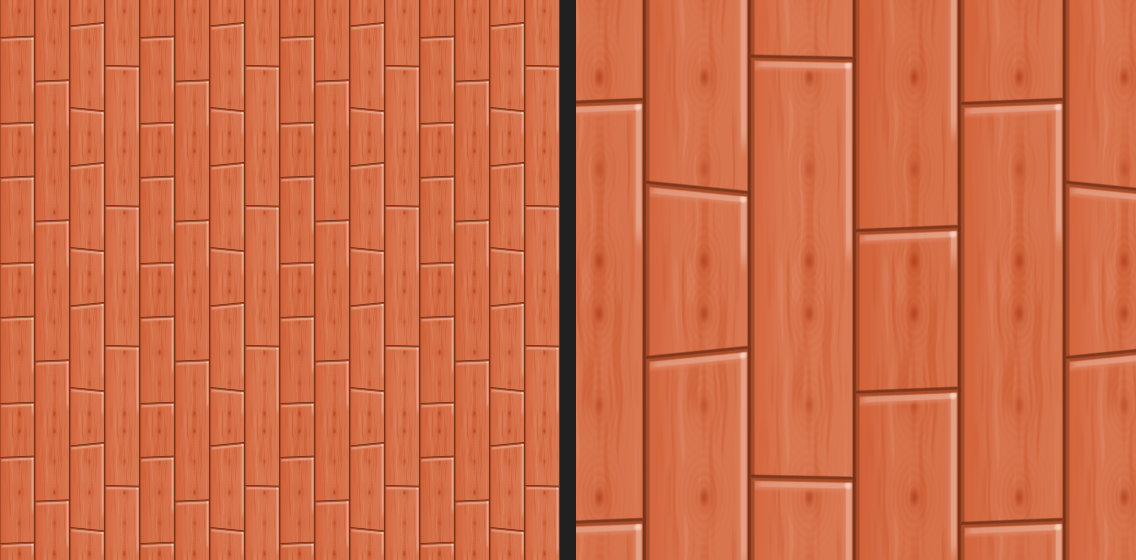
Left, the full canvas; right, a detail of the centre.
This texture is drawn by a Shadertoy shader. Its source:

```glsl
// Terracotta wooden planks: a block of four plank columns repeated 4 x 4.
// Each column has its own slanted butt joints with bevel glints; the grain is
// wrapped value noise that bends around a row of small knots.
// One unit is one plank width, so a block measures 4 x 4 units.

const float BLOCK = 4.0;

// Butt joints, two per column: height, slope, length of the glint below.
const vec3 JOINTS[8] = vec3[8](
    vec3(2.94, 0.04, 1.70), vec3(0.48, 0.04, 0.45),
    vec3(1.69, 0.04, 1.45), vec3(1.69, 0.04, 1.45),
    vec3(3.30, 0.10, 2.20), vec3(0.87, -0.10, 0.80),
    vec3(2.11, -0.02, 2.00), vec3(2.11, -0.02, 2.00));

float hash(vec2 cell) {
    vec3 p = fract(cell.xyx * vec3(0.1031, 0.1030, 0.0973));
    p += dot(p, p.yzx + 33.33);
    return fract((p.x + p.y) * p.z);
}

// Value noise that repeats vertically after a whole number of rows.
float noise(vec2 p, float rows) {
    vec2 i = floor(p), f = fract(p);
    f = f * f * (3.0 - 2.0 * f);
    float y0 = mod(i.y, rows), y1 = mod(i.y + 1.0, rows);
    return mix(mix(hash(vec2(i.x, y0)), hash(vec2(i.x + 1.0, y0)), f.x),
               mix(hash(vec2(i.x, y1)), hash(vec2(i.x + 1.0, y1)), f.x), f.y);
}

float stroke(float d, float halfWidth, float soft) {
    return 1.0 - smoothstep(halfWidth - soft, halfWidth + soft, abs(d));
}

vec3 wood(float x, float y) {
    float bentX = x, knot = 0.0, rings = 0.0, stain = 0.0;
    for (int k = -2; k <= 2; k++) {
        float dy = y - 1.93 - 0.875 * float(k);
        vec2 q = vec2(x - 0.555, mod(dy + 2.0, BLOCK) - 2.0);
        float strength = abs(k) == 1 ? 0.6 : 1.0;
        float r = length(q * vec2(2.0, 1.0));
        float near = exp(-dot(q * q, vec2(22.0, 9.0)));
        bentX -= 0.45 * q.x * near;
        rings += strength * near * sin(r * 75.0) * smoothstep(0.05, 0.15, r);
        stain += strength * exp(-dot(q * q, vec2(40.0, 14.0)));
        knot += strength * exp(-dot(q * q, vec2(600.0, 180.0)));
    }
    float grain = 0.5 * noise(vec2(bentX * 18.0 + 5.0, y), 4.0)
                + 0.5 * noise(vec2(bentX * 38.0 + 60.0, y * 2.0), 8.0);
    vec3 color = mix(vec3(0.82, 0.40, 0.24), vec3(0.845, 0.455, 0.305),
                     smoothstep(0.15, 0.5, grain));
    color = mix(color, vec3(0.87, 0.515, 0.38), 0.6 * smoothstep(0.68, 0.85, grain));
    color += 0.016 * rings;

    // The plank reddens toward its left side and around the knots.
    color = mix(color, vec3(0.83, 0.385, 0.225), 0.8 * (1.0 - smoothstep(0.04, 0.34, x)));
    color = mix(color, vec3(0.81, 0.38, 0.22), 0.4 * min(stain, 1.0));
    return mix(color, vec3(0.70, 0.25, 0.11), 0.75 * min(knot, 1.0));
}

void mainImage(out vec4 fragColor, in vec2 fragCoord) {
    vec2 p = mod(fragCoord / iResolution.xy * 16.0, BLOCK);
    float soft = max(0.5 * 16.0 / iResolution.y, 0.01);
    int column = int(p.x);
    float x = fract(p.x);

    // Nearest joint above, and signed height over the closest joint.
    float depth = BLOCK, rise = BLOCK, glintLength = 0.0;
    for (int i = 0; i < 2; i++) {
        vec3 j = JOINTS[column * 2 + i];
        float below = mod(j.x + j.y * (x - 0.5) - p.y, BLOCK);
        rise = min(rise, BLOCK - below);
        if (below < depth) {
            depth = below;
            glintLength = j.z;
        }
    }
    float joint = depth < rise ? -depth : rise;

    // Columns differ slightly in tone, the first being the reddest.
    vec3 color = wood(x, p.y);
    color += vec3(0.004, 0.008, 0.009) * (float(column) - 1.5);

    // Bevel: pale right edge that fades downward, pale top edge, bright corner.
    float fade = 1.0 - smoothstep(glintLength - 0.3, glintLength, depth);
    float side = stroke(x - 0.93, 0.026, soft) * fade;
    float top = stroke(depth - 0.062, 0.026, soft) * smoothstep(0.03, 0.12, x)
              * (1.0 - smoothstep(0.92, 0.96, x)) * mix(0.6, 1.0, x);
    float halo = max(stroke(x - 0.92, 0.04, 0.03) * mix(0.3, 1.0, fade),
                     stroke(depth - 0.075, 0.04, 0.03) * step(x, 0.95));
    color = mix(color, vec3(0.87, 0.52, 0.39), 0.7 * halo);
    color = mix(color, vec3(0.90, 0.63, 0.53), 0.95 * max(side, top));
    float corner = length(vec2(x - 0.925, depth - 0.06));
    color = mix(color, vec3(0.97, 0.80, 0.72), 1.0 - smoothstep(0.01, 0.05, corner));

    // Grooves: a dark core with a lighter brown lip on its right and lower side.
    float gap = x < 0.5 ? x : x - 1.0;
    float lip = max(stroke(gap - 0.016, 0.018, soft), stroke(joint + 0.012, 0.018, soft));
    float core = max(stroke(gap + 0.016, 0.016, soft), 0.9 * stroke(joint - 0.012, 0.014, soft));
    color = mix(color, vec3(0.66, 0.30, 0.16), lip);
    color = mix(color, vec3(0.47, 0.19, 0.09), core);

    fragColor = vec4(color, 1.0);
}
```
